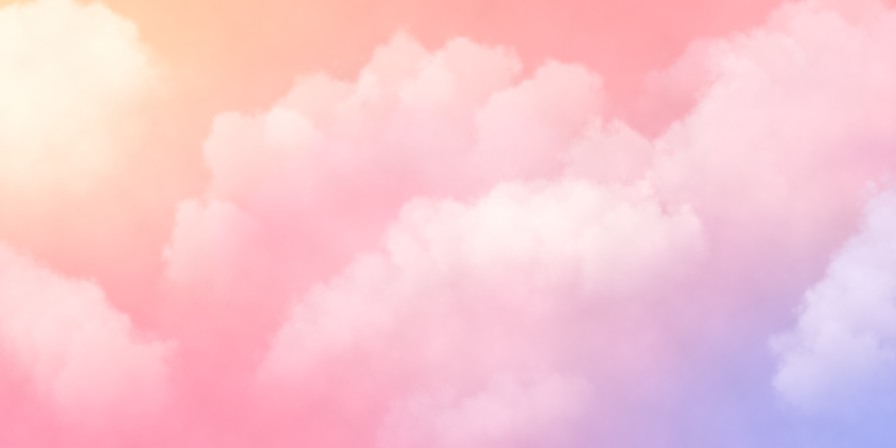
A WebGL 2 fragment shader for this texture:

```glsl
#version 300 es
precision highp float;
// Soft pastel cumulus banks in a peach, rose and periwinkle sky.

#define PUFFS 7
#define OCTAVES 5
#define LUMP_SCALE 6.0
#define LUMP_DEPTH 0.12
#define EDGE_SOFT 0.016
#define UNDER_SOFT 0.75
#define WISP 0.012
#define GRAIN 0.05
#define LIGHT_DIR vec2(-0.35, 0.94)

uniform vec2 u_resolution;
out vec4 fragColor;

vec2 hash2(vec2 p) {
    vec3 q = fract(p.xyx * vec3(0.1031, 0.1030, 0.0973));
    q += dot(q, q.yzx + 33.33);
    return fract((q.xx + q.yz) * q.zy);
}

// Distance to the nearest scattered cell point
float cellular(vec2 p) {
    vec2 cell = floor(p), f = fract(p);
    float nearest = 2.0;
    for (int y = -1; y <= 1; y++) {
        for (int x = -1; x <= 1; x++) {
            vec2 o = vec2(x, y);
            vec2 v = o + hash2(cell + o + 40.0) - f;
            nearest = min(nearest, dot(v, v));
        }
    }
    return sqrt(nearest);
}

// Rounded lumps in halving sizes, centred near zero
float billow(vec2 p) {
    float sum = 0.0, amp = 0.5;
    for (int i = 0; i < OCTAVES; i++) {
        sum += amp * (0.55 - cellular(p));
        p = mat2(1.6, 1.2, -1.2, 1.6) * p + 3.7;
        amp *= 0.55;
    }
    return sum;
}

// Layered sines that bend the cloud outlines
vec2 wisps(vec2 p) {
    vec2 w = vec2(0.0);
    float freq = 9.0, amp = WISP;
    for (int i = 0; i < 4; i++) {
        w += amp * sin(freq * (p.yx + w.yx) + vec2(1.3, 4.1) * float(i + 1));
        freq *= 1.9;
        amp *= 0.55;
    }
    return w;
}

vec3 skyColor(vec2 uv) {
    vec3 peach = vec3(1.0, 0.85, 0.66), coral = vec3(1.0, 0.64, 0.66);
    vec3 rose = vec3(1.0, 0.61, 0.71), periwinkle = vec3(0.65, 0.68, 0.95);
    vec3 top = mix(peach, coral, smoothstep(-0.1, 0.78, uv.x));
    vec3 bottom = mix(rose, periwinkle, smoothstep(0.28, 1.0, uv.x));
    return mix(bottom, top, smoothstep(0.0, 0.95, uv.y));
}

// Broad soft patch of colour
void glow(inout vec3 col, vec2 p, vec2 centre, vec2 size, vec3 tint, float strength) {
    vec2 v = (p - centre) / size;
    col = mix(col, tint, strength * exp(-dot(v, v)));
}

// Puffs along a curve: crisp and bright above, dissolving below
void bank(inout vec3 col, vec2 p, float lumps, vec2 a, vec2 b, vec2 c,
          float radius, vec3 tint, float density) {
    for (int i = 0; i < PUFFS; i++) {
        float t = float(i) / float(PUFFS - 1);
        vec2 centre = mix(mix(a, b, t), mix(b, c, t), t);
        float r = radius * (0.85 + 0.3 * hash2(vec2(float(i), 90.0 * a.x + 200.0)).x);
        vec2 v = p - centre;
        float d = length(v) - r - LUMP_DEPTH * lumps;
        float facing = dot(v, LIGHT_DIR) / r;
        float soft = mix(UNDER_SOFT * r, EDGE_SOFT, smoothstep(-0.7, 0.35, facing));
        float cover = 1.0 - smoothstep(-soft, soft, d);
        float lit = mix(0.18, 1.0, smoothstep(-0.9, 0.8, facing));
        col = mix(col, tint, density * cover * lit);
    }
}

void main() {
    vec2 uv = gl_FragCoord.xy / u_resolution;
    vec2 p = uv * vec2(2.0, 1.0);
    float lumps = billow(p * LUMP_SCALE);
    vec2 q = p + wisps(p);

    vec3 cream = vec3(1.0, 0.96, 0.90), white = vec3(1.0, 0.95, 0.94);
    vec3 blush = vec3(0.99, 0.83, 0.87), pink = vec3(1.0, 0.65, 0.72);
    vec3 orchid = vec3(0.94, 0.70, 0.82), lilac = vec3(0.92, 0.88, 0.97);

    vec3 col = skyColor(uv);
    glow(col, q, vec2(0.08, 0.70), vec2(0.34, 0.24), cream, 0.6);

    // Cream cloud, upper left
    bank(col, q, lumps, vec2(-0.02, 0.70), vec2(0.12, 0.90), vec2(0.20, 0.78), 0.15, cream, 0.55);

    // Tall central cloud and its hollows
    glow(col, q, vec2(0.98, 0.58), vec2(0.42, 0.26), blush, 0.75);
    bank(col, q, lumps, vec2(0.46, 0.42), vec2(0.88, 1.07), vec2(1.38, 0.58), 0.12, white, 0.5);
    bank(col, q, lumps, vec2(0.62, 0.38), vec2(0.98, 0.74), vec2(1.34, 0.50), 0.17, blush, 0.3);
    glow(col, q, vec2(0.61, 0.45), vec2(0.13, 0.11), pink, 0.65);
    glow(col, q, vec2(0.87, 0.54), vec2(0.16, 0.08), pink, 0.5);

    // Right cloud with a rosy puff behind it
    bank(col, q, lumps, vec2(1.51, 0.79), vec2(1.53, 0.82), vec2(1.57, 0.83), 0.06, vec3(0.99, 0.75, 0.79), 0.3);
    glow(col, q, vec2(1.82, 0.72), vec2(0.26, 0.30), blush, 0.7);
    bank(col, q, lumps, vec2(1.62, 0.55), vec2(1.60, 0.74), vec2(1.88, 0.90), 0.13, vec3(0.99, 0.90, 0.92), 0.42);
    bank(col, q, lumps, vec2(1.74, 0.56), vec2(1.85, 0.80), vec2(2.06, 0.78), 0.17, blush, 0.3);
    glow(col, q, vec2(2.0, 0.65), vec2(0.14, 0.06), orchid, 0.6);
    glow(col, q, vec2(1.58, 0.38), vec2(0.15, 0.12), orchid, 0.4);

    // Lilac cloud, lower right
    bank(col, q, lumps, vec2(1.87, 0.16), vec2(1.88, 0.36), vec2(2.06, 0.47), 0.12, lilac, 0.42);

    // Front cloud with two shoulders
    glow(col, q, vec2(1.08, 0.25), vec2(0.36, 0.22), blush, 0.65);
    bank(col, q, lumps, vec2(0.68, 0.20), vec2(0.78, 0.32), vec2(0.95, 0.33), 0.09, vec3(0.99, 0.86, 0.89), 0.38);
    bank(col, q, lumps, vec2(1.02, 0.41), vec2(1.18, 0.56), vec2(1.42, 0.40), 0.125, white, 0.45);
    glow(col, q, vec2(1.10, 0.32), vec2(0.14, 0.10), vec3(0.98, 0.75, 0.83), 0.45);
    glow(col, q, vec2(1.42, 0.24), vec2(0.12, 0.10), orchid, 0.35);

    // Low clouds along the bottom
    bank(col, q, lumps, vec2(-0.02, 0.30), vec2(0.12, 0.24), vec2(0.27, 0.14), 0.125, vec3(1.0, 0.88, 0.88), 0.38);
    bank(col, q, lumps, vec2(0.98, 0.02), vec2(1.10, 0.08), vec2(1.25, 0.08), 0.08, vec3(0.97, 0.82, 0.89), 0.28);

    // Faint mottling
    col += GRAIN * lumps;
    fragColor = vec4(clamp(col, 0.0, 1.0), 1.0);
}
```
